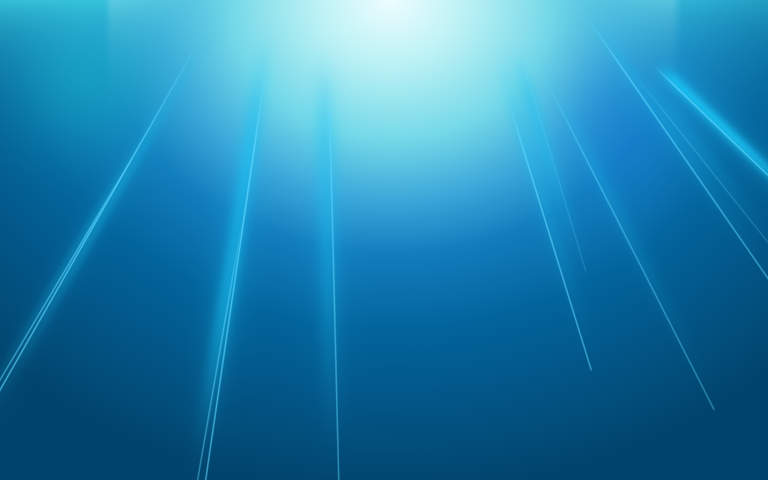
Give the GLSL for this background, as a WebGL 2 fragment shader.

```glsl
#version 300 es
precision highp float;

uniform vec2 u_resolution;
out vec4 outColor;

// Lengths are in canvas heights; the layout is 1.6 wide
const float ASPECT = 1.6;
const vec2 SOURCE = vec2(0.815, 1.0);
const float SOURCE_SQUEEZE = 0.86;
const float CORE_WIDTH = 0.0012;
const vec3 CORE_COLOR = vec3(0.36, 0.84, 1.0);
const vec3 BEAM_COLOR = vec3(0.10, 0.76, 0.95);
const vec3 SURFACE_COLOR = vec3(0.24, 0.81, 0.88);
const vec3 PANEL_COLOR = vec3(0.66, 0.89, 0.93);
const vec3 TEAL_COLOR = vec3(0.06, 0.66, 0.76);
const vec3 AZURE_COLOR = vec3(0.07, 0.48, 0.82);

// Water ramp: colour and distance from the source
const int STOP_COUNT = 7;
const vec4 WATER[STOP_COUNT] = vec4[](
  vec4(0.93, 0.99, 1.00, 0.00),
  vec4(0.74, 0.95, 0.96, 0.13),
  vec4(0.46, 0.85, 0.91, 0.29),
  vec4(0.23, 0.65, 0.85, 0.42),
  vec4(0.07, 0.49, 0.74, 0.53),
  vec4(0.01, 0.39, 0.61, 0.69),
  vec4(0.005, 0.27, 0.43, 1.02));

// Rays: start.xy, end.xy
const int RAY_COUNT = 11;
const vec4 RAYS[RAY_COUNT] = vec4[](
  vec4(0.463, 1.000, -0.100, 0.012),
  vec4(0.298, 0.710, -0.100, 0.040),
  vec4(0.569, 0.960, 0.427, -0.010),
  vec4(0.515, 0.600, 0.410, -0.010),
  vec4(0.683, 0.920, 0.706, -0.010),
  vec4(1.020, 0.917, 1.233, 0.225),
  vec4(1.075, 0.920, 1.221, 0.433),
  vec4(1.083, 0.940, 1.490, 0.142),
  vec4(1.198, 1.000, 1.620, 0.391),
  vec4(1.310, 0.860, 1.620, 0.470),
  vec4(1.354, 0.871, 1.800, 0.443));

// Style: core strength, beam strength, beam width (sign picks side), fade-in
const vec4 STYLES[RAY_COUNT] = vec4[](
  vec4(0.85, 0.38, 0.013, 0.40),
  vec4(0.65, 0.20, -0.010, 0.30),
  vec4(0.85, 0.60, -0.020, 0.30),
  vec4(0.60, 0.32, -0.018, 0.40),
  vec4(0.65, 0.42, -0.022, 0.25),
  vec4(0.75, 0.30, 0.016, 0.35),
  vec4(0.25, 0.42, -0.018, 0.30),
  vec4(0.55, 0.22, 0.015, 0.40),
  vec4(0.70, 0.25, 0.014, 0.25),
  vec4(0.28, 0.22, 0.018, 0.30),
  vec4(0.75, 0.85, 0.014, 0.12));

float softSpot(vec2 p, vec2 center, vec2 radius) {
  vec2 q = (p - center) / radius;
  return exp(-dot(q, q));
}

vec3 waterColor(float dist) {
  vec3 color = WATER[0].rgb;
  for (int i = 1; i < STOP_COUNT; i++) {
    float t = clamp((dist - WATER[i - 1].w) / (WATER[i].w - WATER[i - 1].w), 0.0, 1.0);
    color = mix(color, WATER[i].rgb, t);
  }
  return color;
}

vec3 background(vec2 p) {
  vec2 toSource = (p - SOURCE) * vec2(SOURCE_SQUEEZE, 1.0);
  vec3 color = waterColor(length(toSource));
  color = mix(color, TEAL_COLOR, 0.55 * softSpot(p, vec2(0.18, 0.84), vec2(0.15, 0.15)));
  color = mix(color, AZURE_COLOR, 0.55 * softSpot(p, vec2(1.30, 0.73), vec2(0.12, 0.16)));

  // Bright surface, fading with depth and to the right edge
  float depth = 1.0 - p.y;
  float outer = smoothstep(0.25, 0.65, abs(p.x - SOURCE.x));
  float surface = exp(-depth / 0.10) * mix(0.85, 0.55, smoothstep(1.2, 1.6, p.x));
  color = mix(color, SURFACE_COLOR, surface * outer);
  float panel = smoothstep(0.215, 0.235, p.x) * (1.0 - smoothstep(1.395, 1.425, p.x));
  return mix(color, PANEL_COLOR, 0.35 * panel * outer * exp(-depth / 0.07));
}

// Adds one thin core with its soft, one-sided beam
vec3 addRay(vec3 color, vec2 p, vec4 ray, vec4 style, float pixel) {
  vec2 span = ray.zw - ray.xy;
  float len = length(span);
  vec2 dir = span / len;
  vec2 rel = p - ray.xy;
  float t = dot(rel, dir) / len;
  float side = dot(rel, vec2(-dir.y, dir.x));

  float fadeIn = smoothstep(0.0, style.w, t);
  float offset = side / style.z - 0.5;
  float halo = 0.8 * exp(-offset * offset) + 0.2 * exp(-0.15 * offset * offset);
  float beam = halo * fadeIn * (1.0 - smoothstep(0.35, 1.0, t));
  float core = 1.0 - smoothstep(0.0, CORE_WIDTH + pixel, abs(side));
  core *= fadeIn * (1.0 - smoothstep(0.99, 1.0, t)) * mix(1.0, 0.7, clamp(t, 0.0, 1.0));

  color = mix(color, BEAM_COLOR, style.y * beam);
  return mix(color, max(color, CORE_COLOR), style.x * core);
}

void main() {
  vec2 p = gl_FragCoord.xy / u_resolution * vec2(ASPECT, 1.0);
  float pixel = 1.0 / u_resolution.y;
  vec3 color = background(p);
  for (int i = 0; i < RAY_COUNT; i++) {
    color = addRay(color, p, RAYS[i], STYLES[i], pixel);
  }
  outColor = vec4(clamp(color, 0.0, 1.0), 1.0);
}
```
